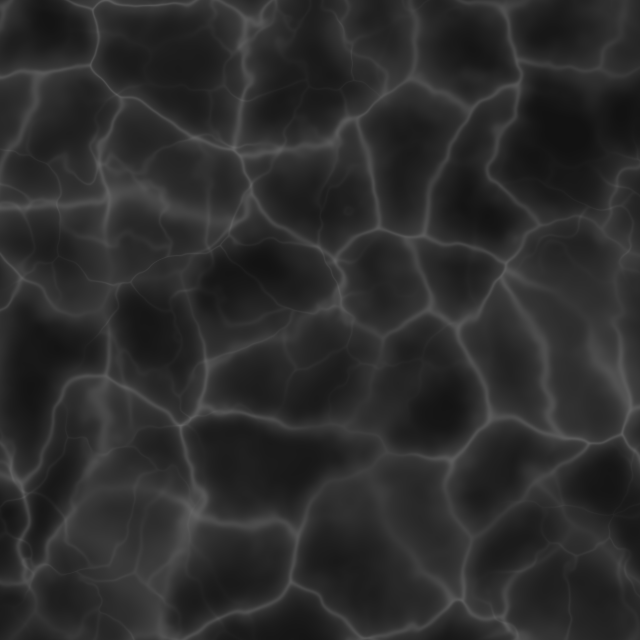
Give the GLSL for this texture, as a Shadertoy shader.

```glsl
#define CELLS 6.0        // large cells across the canvas
#define FINE_CELLS 9.5   // cells of the faint second web
#define WARP 1.15        // bending of the threads
#define BASE 0.033       // darkest grey
#define GLOW 0.185       // soft light between the dark cells
#define HAZE 0.105       // cloudy variation
#define THREAD 0.19      // brightness of the main threads
#define FINE_THREAD 0.10 // brightness of the faint threads

vec2 hash22(vec2 p) {
    vec3 q = fract(vec3(p.xyx) * vec3(0.1031, 0.1030, 0.0973));
    q += dot(q, q.yzx + 33.33);
    return fract((q.xx + q.yz) * q.zy);
}

// Two independent channels of smooth value noise
vec2 noise2(vec2 p) {
    vec2 i = floor(p), f = fract(p);
    f = f * f * f * (f * (f * 6.0 - 15.0) + 10.0);
    vec2 low = mix(hash22(i), hash22(i + vec2(1, 0)), f.x);
    vec2 high = mix(hash22(i + vec2(0, 1)), hash22(i + vec2(1, 1)), f.x);
    return mix(low, high, f.y);
}

vec2 fbm2(vec2 p) {
    vec2 sum = vec2(0);
    float amplitude = 0.55;
    for (int i = 0; i < 4; i++) {
        sum += amplitude * noise2(p);
        p = mat2(1.6, 1.2, -1.2, 1.6) * p + 17.3;
        amplitude *= 0.45;
    }
    return sum;
}

// Smooth cell borders: x = wide glow, y = thin thread.
// Each is near 0 inside a cell, 0.5 on a border and more at a junction.
vec2 cellWeb(vec2 p, float sharpness) {
    vec2 cell = floor(p), f = fract(p);
    vec2 sum = vec2(0), squares = vec2(0);
    for (int y = -2; y <= 2; y++) {
        for (int x = -2; x <= 2; x++) {
            vec2 offset = vec2(x, y);
            vec2 r = offset + 0.08 + 0.84 * hash22(cell + offset) - f;
            vec2 weight = exp(vec2(5.0, sharpness) * (0.3 - dot(r, r)));
            sum += weight;
            squares += weight * weight;
        }
    }
    return 1.0 - squares / (sum * sum);
}

void mainImage(out vec4 fragColor, in vec2 fragCoord) {
    vec2 uv = fragCoord / iResolution.y;

    // Bent coordinates for both webs
    vec2 p = uv * CELLS + 40.0;
    vec2 bend = fbm2(p * 0.95) - 0.5;
    vec2 q = uv * FINE_CELLS + 90.0;
    vec2 fineBend = fbm2(q * 0.8 + 5.0) - 0.5;

    // Threads swell, taper and fade along their length
    vec2 vary = noise2(p * 0.9 + 61.0);
    vec2 patches = noise2(p * 0.75 + 23.0);
    vec2 web = cellWeb(p + WARP * bend, mix(42.0, 17.0, vary.x));
    vec2 fineWeb = cellWeb(q + 1.6 * WARP * fineBend, mix(40.0, 20.0, vary.y));
    float strength = mix(0.2, 1.0, smoothstep(0.25, 0.7, vary.y));
    float fineStrength = smoothstep(0.3, 0.75, patches.x);

    // Cloudy light, strongest between the dark cells
    float haze = fbm2(p * 0.6 + 1.5 * bend + 11.0).x;

    float grey = BASE + GLOW * web.x + HAZE * haze;
    grey += THREAD * strength * web.y;
    grey += FINE_THREAD * fineStrength * fineWeb.y * (0.35 + web.x);
    grey += 0.03 * (fineWeb.x - 0.4);
    fragColor = vec4(vec3(clamp(grey, 0.07, 0.4)), 1.0);
}
```
